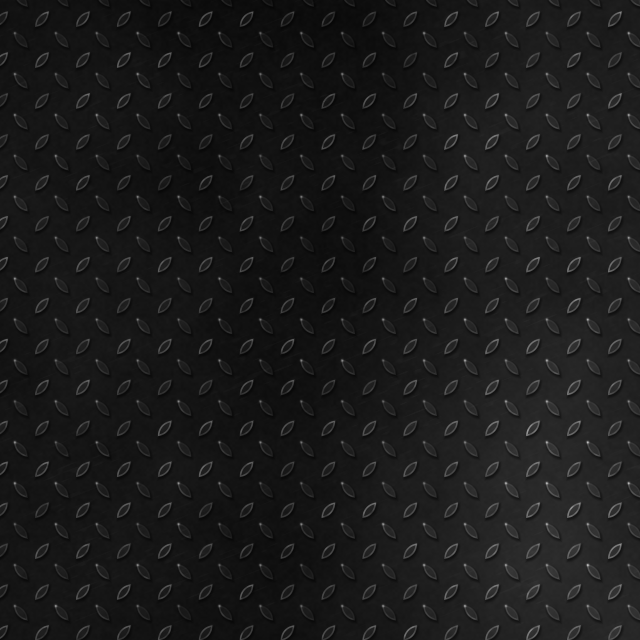
Give the GLSL for this texture, as a three.js fragment shader.

```glsl
// Dark steel tread plate: raised lens-shaped studs in two alternating diagonal directions.
#define REPEATS 15.64
#define ORIGIN vec2(0.0655, 0.970)
#define STUD_SIZE vec2(0.240, 0.094)
#define SOFT 0.022
#define RIM_WIDTH 0.013
#define RIM_LIGHT 0.25
#define SHADOW 0.50
#define GRAIN 0.020
#define BLOTCH 0.050

varying vec2 vUv;

float hash(vec2 p) {
  return fract(sin(dot(p, vec2(127.1, 311.7))) * 43758.5453);
}

float noise(vec2 p) {
  vec2 i = floor(p), f = fract(p);
  f = f * f * (3.0 - 2.0 * f);
  return mix(mix(hash(i), hash(i + vec2(1.0, 0.0)), f.x),
             mix(hash(i + vec2(0.0, 1.0)), hash(i + vec2(1.0, 1.0)), f.x), f.y);
}

float fbm(vec2 p) {
  float sum = 0.0, amp = 0.5;
  for (int i = 0; i < 5; i++) {
    sum += amp * noise(p);
    p = p * 2.03 + 17.3;
    amp *= 0.5;
  }
  return sum;
}

// Signed distance to a lens lying along x with half length s.x and half width s.y
float lens(vec2 p, vec2 s) {
  float r = dot(s, s) / (2.0 * s.y);
  return length(vec2(p.x, abs(p.y) + r - s.y)) - r;
}

// Broad uneven light over the plate, brightest at the lower right
float plateLight(vec2 uv) {
  float light = 0.070;
  light += 0.052 * smoothstep(0.48, 0.86, uv.x);
  light += 0.016 * smoothstep(0.36, 0.08, uv.x);
  light += 0.024 * smoothstep(0.60, 0.0, uv.y) * smoothstep(0.3, 0.9, uv.x);
  vec2 glow = (uv - vec2(0.83, 0.29)) / vec2(0.18, 0.24);
  light += 0.018 * exp(-dot(glow, glow));
  return light * (1.0 - 0.18 * smoothstep(0.75, 1.0, uv.y));
}

// Worn metal: cloudy stains, fine grain and short slanted scuffs
float wear(vec2 uv) {
  float stains = (fbm(uv * 7.0) - 0.48) * BLOTCH;
  float grain = (noise(uv * 260.0) + noise(uv * 130.0 + 9.0) - 1.0) * GRAIN * 0.6;
  vec2 slant = vec2(uv.x + 0.4 * uv.y, uv.y - 0.4 * uv.x);
  float scuff = smoothstep(0.76, 0.95, noise(slant * vec2(45.0, 230.0)));
  return stains + grain + scuff * GRAIN * noise(uv * 14.0);
}

// Shades one lattice of studs over the ground; lean is +1 for rising, -1 for falling
float studs(float ground, vec2 q, float lean) {
  vec2 cell = floor(q);
  vec2 f = fract(q) - 0.5;
  vec2 axis = vec2(0.66, 0.75 * lean);
  mat2 toLocal = mat2(axis.x, -axis.y, axis.y, axis.x);
  vec2 p = toLocal * f;
  float vary = hash(cell + lean * 7.0);
  float d = lens(p, STUD_SIZE);

  // Soft contact shadow toward the lower right
  float below = lens(toLocal * (f - vec2(0.022, -0.045)), STUD_SIZE);
  float shade = ground * (1.0 - SHADOW * smoothstep(0.075, -0.03, below));

  // Raised top, lit a little more toward its upper end
  float top = ground * 1.20 + 0.014 + 0.05 * f.y;
  shade = mix(shade, top, smoothstep(SOFT, -SOFT, d));

  // Thin worn rim: both flanks on rising studs, mainly the lower one on falling studs
  float side = smoothstep(-0.04, 0.04, p.y);
  float flank = lean > 0.0 ? mix(0.75, 1.0, side) : mix(0.50, 0.16, side);
  float rim = smoothstep(RIM_WIDTH + SOFT, RIM_WIDTH * 0.3, abs(d + 0.012));
  float chipped = 0.45 + 0.75 * noise(q * 9.0);
  float gain = (0.65 + 0.5 * vary) * (0.6 + 4.0 * ground);
  shade += RIM_LIGHT * rim * flank * chipped * gain;

  // Small glint at the upper tip, stronger on falling studs
  vec2 tip = p - vec2(lean * STUD_SIZE.x * 0.92, 0.0);
  float glint = exp(-dot(tip, tip) / 0.0011);
  return shade + glint * gain * (lean > 0.0 ? 0.06 : 0.36);
}

void main() {
  float shade = plateLight(vUv) + wear(vUv);
  vec2 q = (vUv - ORIGIN) * REPEATS + 0.5;
  shade = studs(shade, q, 1.0);
  shade = studs(shade, q + vec2(0.515, 0.505), -1.0);
  gl_FragColor = vec4(vec3(clamp(shade, 0.0, 1.0)), 1.0);
}
```
